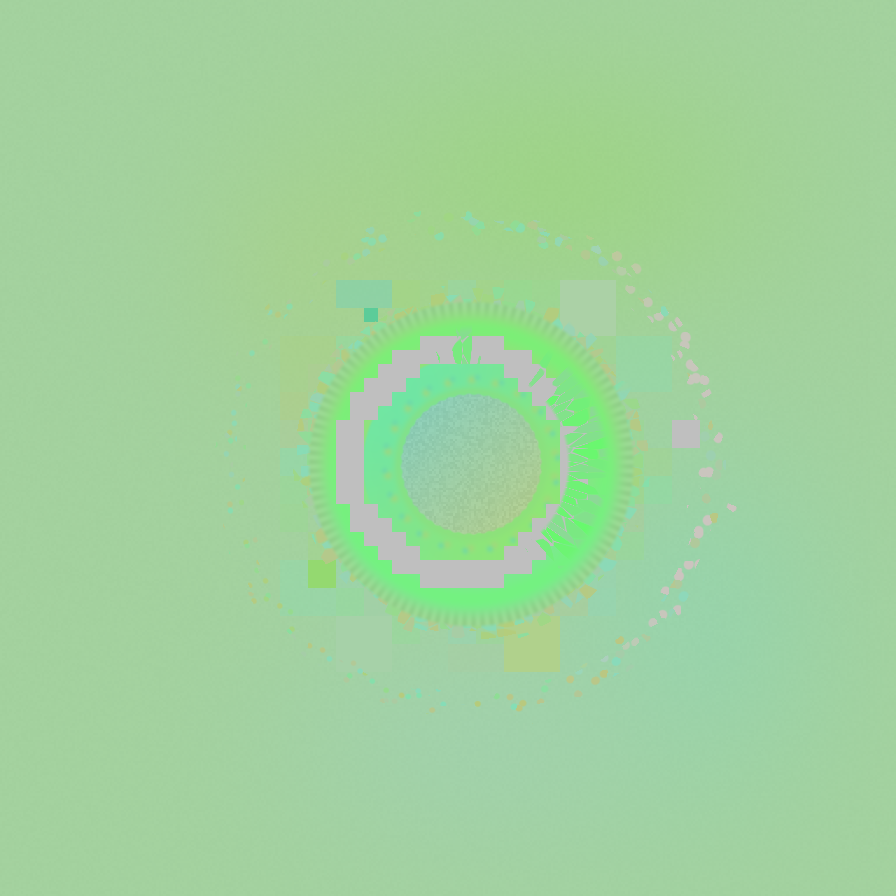
Write a three.js fragment shader that draws this texture map.

```glsl
// Pale green relief map: a grainy disc inside a beaded collar, a stepped grey band
// and a soft green ring, with shards and square patches scattered around them.
// Polar cellular noise makes the shards; hashed grids make the patches and steps.
varying vec2 vUv;

const float TAU = 6.2831853;
const vec2 CENTER = vec2(0.526, 0.482);
const vec2 BAND_CENTER = vec2(0.5156, 0.4844);
const vec3 SAGE = vec3(0.64, 0.82, 0.62);
const vec3 GREY = vec3(0.75);
const vec3 TEAL = vec3(0.50, 0.82, 0.69);
const vec3 PINK = vec3(0.80, 0.77, 0.75);
const vec3 VIVID = vec3(0.40, 0.98, 0.42);

float hash(vec2 p) {
  vec3 q = fract(vec3(p.xyx) * 0.1031);
  q += dot(q, q.yzx + 33.33);
  return fract((q.x + q.y) * q.z);
}

float glow(vec2 p, vec2 at, vec2 size) {
  vec2 d = (p - at) / size;
  return exp(-dot(d, d));
}

float disc(float r, float radius, float soft) {
  return 1.0 - smoothstep(radius - soft, radius + soft, r);
}

float bump(float x, float at, float width) {
  float d = (x - at) / width;
  return exp(-d * d);
}

float block(vec2 p, vec2 corner, vec2 size) {
  vec2 inside = step(corner, p) * step(p, corner + size);
  return inside.x * inside.y;
}

vec3 tint(float h) {
  return vec3(0.62, 0.83, 0.60) + vec3(0.11, 0.05, 0.13) * cos(TAU * (h + vec3(0.0, 0.45, 0.62)));
}

// Polar cells: x is the cell's random value, y the distance to its seed, z to its edge
vec3 shards(float turn, float r, float count, float rows) {
  vec2 p = vec2(turn * count, r * rows);
  vec2 cell = floor(p);
  float nearest = 9.0, second = 9.0, id = 0.0;
  for (int j = -1; j <= 1; j++) {
    for (int i = -1; i <= 1; i++) {
      vec2 c = cell + vec2(float(i), float(j));
      vec2 key = vec2(mod(c.x, count), c.y);
      vec2 seed = c + vec2(hash(key + 3.1), hash(key + 17.7));
      float d = length(p - seed);
      if (d < nearest) { second = nearest; nearest = d; id = hash(key + 41.3); }
      else second = min(second, d);
    }
  }
  return vec3(id, nearest, second - nearest);
}

vec3 background(vec2 p) {
  vec3 c = SAGE;
  c = mix(c, vec3(0.62, 0.83, 0.53), 0.95 * glow(p, vec2(0.62, 0.79), vec2(0.24, 0.15)));
  c = mix(c, vec3(0.66, 0.82, 0.54), 0.6 * glow(p, vec2(0.36, 0.70), vec2(0.14)));
  c = mix(c, vec3(0.59, 0.83, 0.67), 0.9 * glow(p, vec2(0.77, 0.31), vec2(0.17, 0.20)));
  return mix(c, vec3(0.63, 0.82, 0.68), 0.75 * glow(p, vec2(0.53, 0.18), vec2(0.22, 0.15)));
}

// Square patches that thin out away from the rings
vec3 patches(vec3 c, vec2 p, float cells, float reach, float strength) {
  vec2 id = floor(p * cells);
  float r = length((id + 0.5) / cells - CENTER);
  float shown = step(r, reach) * step(0.35, hash(id + 7.0));
  return mix(c, tint(hash(id + cells)), shown * strength);
}

vec3 accents(vec3 c, vec2 p) {
  c = mix(c, TEAL, 0.6 * block(p, vec2(0.375, 0.65625), vec2(0.0625, 0.03125)));
  c = mix(c, vec3(0.36, 0.80, 0.60), block(p, vec2(0.40625, 0.640625), vec2(0.015625)));
  c = mix(c, vec3(0.67, 0.82, 0.65), block(p, vec2(0.625, 0.625), vec2(0.0625)));
  c = mix(c, vec3(0.69, 0.82, 0.55), block(p, vec2(0.5625, 0.25), vec2(0.0625)));
  c = mix(c, vec3(0.65, 0.82, 0.66), block(p, vec2(0.375, 0.25), vec2(0.0625)));
  c = mix(c, vec3(0.58, 0.85, 0.44), block(p, vec2(0.34375, 0.34375), vec2(0.03125)));
  return mix(c, GREY, block(p, vec2(0.75, 0.5), vec2(0.03125)));
}

void main() {
  vec2 d = vUv - CENTER;
  float r = length(d);
  float turn = atan(d.y, d.x) / TAU + 0.5;
  vec2 dir = d / max(r, 0.0001);
  float lit = 0.5 + 0.5 * dot(dir, vec2(0.7071, -0.7071));
  float grain = hash(floor(vUv * 384.0)) - 0.5;

  // Field and square patches
  vec3 color = background(vUv) + 0.008 * grain;
  color = patches(color, vUv, 16.0, 0.235, 0.28);
  color = patches(color, vUv, 32.0, 0.215, 0.35);
  color = accents(color, vUv);

  // Sparse outer shards: finer on the left, pink and amber on the right
  vec3 chip = shards(turn, r, 150.0, 95.0);
  float density = 0.55 * bump(r, 0.270, 0.011);
  float chipSize = mix(0.28, 0.52, smoothstep(-0.8, 0.7, dir.x + 0.5 * dir.y));
  float chipMask = step(1.0 - density, chip.x) * disc(chip.y, chipSize, 0.1);
  float chipHue = fract(chip.x * 37.0);
  vec3 chipColor = mix(tint(chipHue), PINK, smoothstep(0.2, 0.9, dir.x) * step(0.4, chipHue));
  color = mix(color, chipColor, chipMask * mix(0.7, 1.0, lit));

  // Ragged spikes around the green ring
  vec3 spike = shards(turn, r, 96.0, 42.0);
  float ragged = 1.0 - smoothstep(0.178, 0.203, r);
  float spikeMask = step(1.0 - ragged, spike.x) * smoothstep(0.02, 0.15, spike.z);
  color = mix(color, tint(fract(spike.x * 29.0)), 0.8 * spikeMask);

  // Soft green ring with a fine notched rim
  vec3 ring = mix(vec3(0.57, 0.88, 0.48), vec3(0.49, 0.91, 0.57), smoothstep(0.7, -0.9, dir.y));
  ring = mix(ring, vec3(0.43, 0.97, 0.46), 0.6 * bump(r, 0.150, 0.014));
  ring = mix(ring, vec3(0.59, 0.83, 0.56), smoothstep(0.155, 0.180, r));
  ring += 0.02 * sin(turn * TAU * 110.0) * smoothstep(0.160, 0.178, r);
  color = mix(color, ring, disc(r, 0.181, 0.003));

  // Stepped grey band, broken by radial streaks at the right and top
  vec2 stepCell = (floor(vUv * 64.0) + 0.5) / 64.0;
  float stepR = length(stepCell - BAND_CENTER);
  float band = step(0.1094, stepR) * step(stepR, 0.1406);
  vec3 streak = shards(turn, r, 84.0, 30.0);
  float broken = 0.85 * smoothstep(0.45, 0.85, dir.x) + 0.55 * bump(dir.x, 0.0, 0.18) * step(0.0, dir.y);
  float streakMask = step(1.0 - broken, streak.x) * smoothstep(0.0, 0.1, streak.z);
  color = mix(color, GREY, band);
  vec3 streakColor = mix(VIVID, vec3(0.56, 0.84, 0.60), fract(streak.x * 19.0));
  color = mix(color, streakColor, streakMask * smoothstep(0.106, 0.112, r) * disc(r, 0.151, 0.006));

  // Beaded collar, ending on the band's stepped inner edge
  float collarMask = step(stepR, 0.1094) * disc(r, 0.121, 0.002);
  vec3 collar = mix(vec3(0.44, 0.90, 0.64), vec3(0.56, 0.90, 0.46), lit);
  collar = mix(collar, vec3(0.55, 0.87, 0.49), 0.6 * bump(r, 0.081, 0.006));
  vec2 bead = vec2((fract(turn * 22.0 + 0.1) - 0.5) * TAU * r / 22.0, r - 0.095);
  collar = mix(collar, vec3(0.64, 0.84, 0.48), 0.65 * glow(bead, vec2(0.002, -0.001), vec2(0.005)));
  collar = mix(collar, vec3(0.42, 0.84, 0.67), 0.55 * glow(bead, vec2(-0.004, 0.002), vec2(0.004)));
  color = mix(color, collar, collarMask);

  // Grainy central disc, blue at upper left and amber at lower right
  float slope = clamp(0.5 + dot(d, vec2(0.7071, -0.7071)) / 0.15, 0.0, 1.0);
  vec3 face = mix(vec3(0.55, 0.80, 0.71), vec3(0.68, 0.80, 0.57), slope) + 0.045 * grain;
  float rim = 0.078 + 0.0007 * sin(turn * TAU * 44.0);
  color = mix(color, face, disc(r, rim, 0.0015));

  gl_FragColor = vec4(color, 1.0);
}
```
